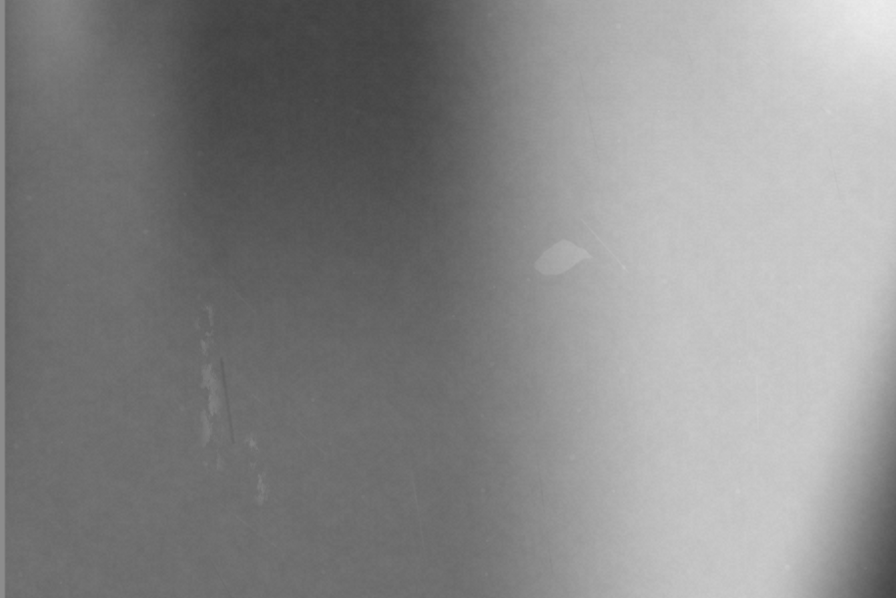
Write a Shadertoy shader that draws this texture.

```glsl
float hash(vec2 p) {
    return fract(sin(dot(p, vec2(127.1, 311.7))) * 43758.5453);
}

float noise(vec2 p) {
    vec2 cell = floor(p), f = fract(p);
    f = f * f * (3.0 - 2.0 * f);
    return mix(mix(hash(cell), hash(cell + vec2(1, 0)), f.x),
               mix(hash(cell + vec2(0, 1)), hash(cell + vec2(1, 1)), f.x), f.y);
}

float fbm(vec2 p) {
    float sum = 0.0, gain = 0.5;
    for (int i = 0; i < 4; i++) {
        sum += gain * noise(p);
        p = mat2(1.6, 1.2, -1.2, 1.6) * p + 7.3;
        gain *= 0.5;
    }
    return sum;
}

float segment(vec2 p, vec2 a, vec2 b) {
    vec2 ab = b - a;
    return length(p - a - ab * clamp(dot(p - a, ab) / dot(ab, ab), 0.0, 1.0));
}

float glow(vec2 uv, vec2 center, vec2 radius) {
    vec2 d = (uv - center) / radius;
    return exp(-dot(d, d));
}

// Broad, blurred bands of light and shadow
float lighting(vec2 uv) {
    float x = uv.x, y = uv.y;
    float shade = mix(0.435, 0.755, smoothstep(0.44, 0.74, x - 0.05 * (1.0 - y)));
    shade += 0.03 * smoothstep(0.65, 0.95, x);

    float column = smoothstep(0.13, 0.25, x) * (1.0 - smoothstep(0.42, 0.64, x));
    shade -= 0.16 * column * smoothstep(0.25, 0.95, y);
    shade -= 0.05 * glow(uv, vec2(0.72, 1.0), vec2(0.14, 0.22));
    shade -= 0.06 * glow(uv, vec2(0.14, 1.0), vec2(0.04, 0.12));
    shade += 0.08 * glow(uv, vec2(0.06, 1.0), vec2(0.05, 0.14));
    shade += 0.13 * glow(uv, vec2(1.0, 1.0), vec2(0.13, 0.14));

    shade -= 0.55 * smoothstep(-0.02, 0.17, x - 0.86 - 0.22 * y);
    return shade - 0.06 * exp(-x / 0.03) * smoothstep(0.0, 0.5, y);
}

// Pale flake with a domed top and a shallow base
float flake(vec2 p) {
    p -= vec2(0.943, 0.568);
    p.y += 0.18 * p.x * step(p.x, 0.0) * -1.0 + 0.005 * (noise(p * 90.0) - 0.5);
    float t = clamp(1.0 - pow(abs(p.x) / 0.052, 1.6), 0.0, 1.0);
    float top = 0.031 * t, base = -0.031 * sqrt(t) * smoothstep(0.055, -0.03, p.x);
    return smoothstep(-0.002, 0.004, min(top - p.y, p.y - base))
         * smoothstep(0.054, 0.046, abs(p.x));
}

// Broken streak of worn flecks
float wornStreak(vec2 p, vec2 a, vec2 b, float width) {
    float flecks = smoothstep(0.42, 0.68, fbm(p * vec2(85.0, 50.0)));
    return flecks * smoothstep(width, 0.0, segment(p, a, b));
}

// Scattered soft dust
float dust(vec2 p) {
    vec2 cell = floor(p * 14.0);
    float seed = hash(cell + 3.1);
    vec2 center = 0.25 + 0.5 * vec2(hash(cell + 8.7), hash(cell + 15.2));
    float radius = mix(0.03, 0.1, hash(cell + 21.4));
    return step(0.84, seed) * smoothstep(radius, radius * 0.3, length(fract(p * 14.0) - center));
}

// Faint hairline scratches
float scratches(vec2 p) {
    float sum = 0.0;
    for (int i = 0; i < 14; i++) {
        float k = float(i);
        vec2 start = vec2(hash(vec2(k, 1.0)) * 1.5, hash(vec2(k, 2.0)));
        float angle = -0.6 - 1.1 * hash(vec2(k, 3.0));
        vec2 end = start + vec2(cos(angle), sin(angle)) * mix(0.06, 0.25, hash(vec2(k, 4.0)));
        float line = smoothstep(0.003, 0.0, segment(p, start, end));
        sum += line * (hash(vec2(k, 5.0)) > 0.5 ? 1.0 : -1.0);
    }
    return sum * noise(p * 30.0);
}

void mainImage(out vec4 fragColor, in vec2 fragCoord) {
    vec2 uv = fragCoord / iResolution.xy;
    vec2 p = fragCoord / iResolution.y;
    float shade = lighting(uv);

    // Surface wear
    shade += 0.045 * flake(p);
    shade += 0.07 * wornStreak(p, vec2(0.342, 0.49), vec2(0.358, 0.23), 0.026);
    shade += 0.07 * wornStreak(p, vec2(0.423, 0.26), vec2(0.438, 0.17), 0.022);
    shade -= 0.03 * smoothstep(0.005, 0.0, segment(p, vec2(0.37, 0.4), vec2(0.39, 0.26)));
    shade += 0.025 * dust(p) + 0.022 * scratches(p);

    // Mottling and fine grain
    shade += 0.022 * (fbm(p * 38.0) - 0.47) + 0.025 * (fbm(p * 110.0) - 0.47);
    shade += 0.02 * (noise(p * 300.0) - 0.5);

    // Pale strip along the left border
    shade = mix(0.55, shade, smoothstep(0.004, 0.007, uv.x));
    fragColor = vec4(vec3(clamp(shade, 0.0, 1.0)), 1.0);
}
```
